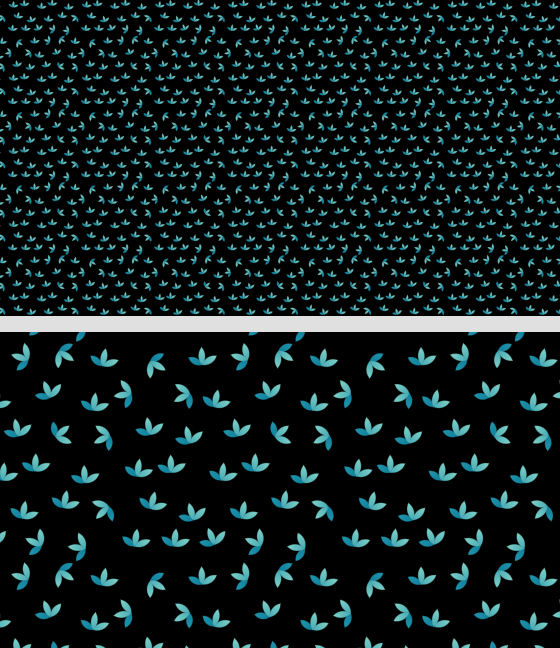
Top: the whole. Bottom: its middle third, enlarged.
Reproduce this pattern procedurally as a Shadertoy shader.

```glsl
// Small three-leaved teal sprigs scattered over black in a repeating square tile.
#define TILES_HIGH 4.32        // tiles over the canvas height
#define GRID vec2(5.0, 6.0)    // columns and rows of sprigs in one tile
#define JITTER vec2(0.40, 0.36) // scatter of a sprig inside its cell
#define LEAF_LENGTH 0.078      // in tiles
#define LEAF_WIDTH 0.0295      // in tiles
#define UPRIGHT_SWAY 0.32      // tilt of the upright sprigs, radians
#define TURNED_SHARE 0.30      // part of the sprigs lying on their side
#define EDGE_SOFTNESS 1.6      // edge width in pixels
#define BLUE_LEAF vec3(0.06, 0.50, 0.61)
#define BLUE_TIP vec3(0.13, 0.58, 0.67)
#define TEAL_BASE vec3(0.28, 0.67, 0.71)
#define PALE_TIP vec3(0.50, 0.82, 0.78)

vec3 hash3(vec2 p) {
    vec3 q = fract(p.xyx * vec3(0.1031, 0.1030, 0.0973) + 0.37);
    q += dot(q, q.yxz + 33.33);
    return fract((q.xxy + q.yzz) * q.zyx * 17.3);
}

vec2 rotate(vec2 p, float angle) {
    float c = cos(angle), s = sin(angle);
    return vec2(c * p.x - s * p.y, s * p.x + c * p.y);
}

// Pointed oval that grows from the origin along +y.
float leafDistance(vec2 p, float leafLength, float leafWidth) {
    float h = 0.5 * leafLength, w = 0.5 * leafWidth;
    float radius = (h * h + w * w) / (2.0 * w);
    return length(vec2(abs(p.x) + radius - w, p.y - h)) - radius;
}

// Paints one leaf over the colour, shaded from base to tip.
void paintLeaf(inout vec3 color, vec2 p, float angle, float size,
               vec3 baseColor, vec3 tipColor, float edge) {
    vec2 q = rotate(p, angle);
    float leafLength = LEAF_LENGTH * size;
    float d = leafDistance(q, leafLength, LEAF_WIDTH);
    float cover = smoothstep(0.5, -0.5, d / edge);
    vec3 leaf = mix(baseColor, tipColor, clamp(q.y / leafLength, 0.0, 1.0));
    color = mix(color, leaf, cover);
}

void paintSprig(inout vec3 color, vec2 p, float edge) {
    p.y += 0.4 * LEAF_LENGTH;
    paintLeaf(color, p, -1.10, 0.90, BLUE_LEAF, BLUE_TIP, edge);
    paintLeaf(color, p, 0.98, 1.00, TEAL_BASE, PALE_TIP, edge);
    paintLeaf(color, p, -0.06, 1.03, TEAL_BASE, PALE_TIP, edge);
}

void mainImage(out vec4 fragColor, in vec2 fragCoord) {
    vec2 p = fragCoord / iResolution.y * TILES_HIGH;
    float edge = EDGE_SOFTNESS * TILES_HIGH / iResolution.y;
    vec2 home = floor(p * GRID);
    vec3 color = vec3(0.0);

    // Sprigs may reach into the neighbouring cells.
    for (int j = -1; j <= 1; j++) {
        for (int i = -1; i <= 1; i++) {
            vec2 cell = home + vec2(i, j);
            vec2 id = mod(cell, GRID);
            vec3 place = hash3(id + 3.7);
            vec3 turn = hash3(id + 21.3);

            // Most stand upright, the rest lean far to either side.
            float angle = (place.z - 0.5) * 2.0 * UPRIGHT_SWAY;
            float side = turn.y < 0.5 ? -1.0 : 1.0;
            if (turn.x < TURNED_SHARE) angle = side * mix(0.9, 2.3, turn.z);

            // Every other row is moved by half a cell.
            vec2 center = cell + 0.5 + (place.xy - 0.5) * JITTER;
            center.x += 0.5 * mod(id.y, 2.0) - 0.25;
            paintSprig(color, rotate(p - center / GRID, angle), edge);
        }
    }
    fragColor = vec4(color, 1.0);
}
```
